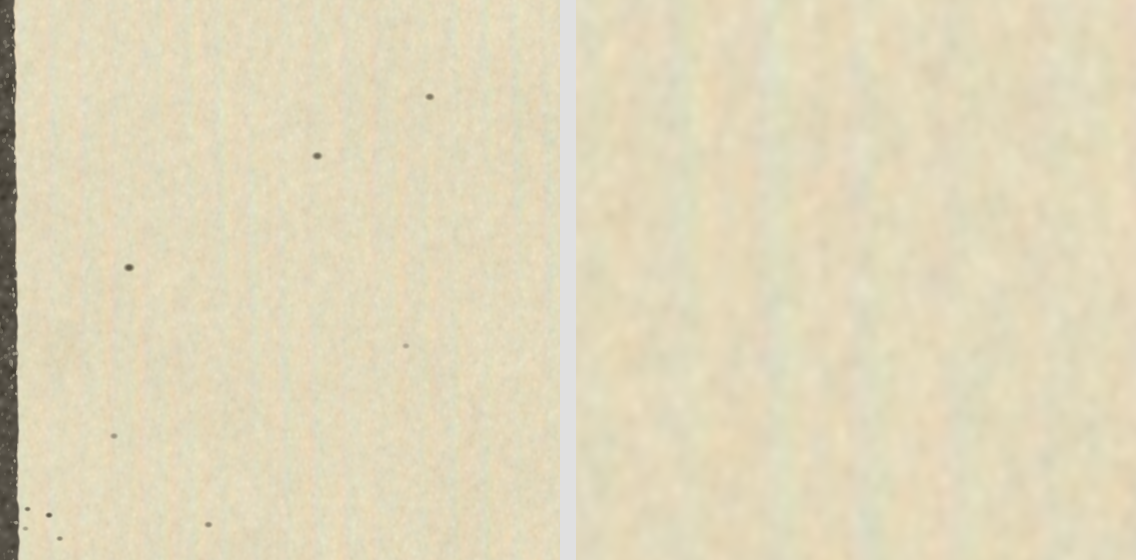
Left, the full canvas; right, a detail of the centre.
Give the GLSL for this texture, as a Shadertoy shader.

```glsl
const float TAU = 6.2831853;
const vec3 PAPER = vec3(0.888, 0.852, 0.738);
const vec3 INK = vec3(0.325, 0.305, 0.265);
const vec3 FLECK = vec3(0.72, 0.70, 0.63);
const vec3 SPECK = vec3(0.36, 0.33, 0.26);

vec3 hash3(vec2 p) {
    vec3 q = fract(p.xyx * vec3(0.1031, 0.1030, 0.0973));
    q += dot(q, q.yxz + 33.33);
    return fract((q.xxy + q.yzz) * q.zyx);
}

// Cellular noise: soft blobs of random sign, one per cell
float blobs(vec2 p) {
    vec2 cell = floor(p);
    float sum = 0.0;
    for (int j = -1; j <= 1; j++) {
        for (int i = -1; i <= 1; i++) {
            vec2 id = cell + vec2(i, j);
            vec3 h = hash3(id + 100.0);
            vec2 d = p - id - h.xy;
            sum += (2.0 * h.z - 1.0) * exp(-4.0 * dot(d, d));
        }
    }
    return sum;
}

// Faint vertical bands whose channels are out of step
vec3 bands(vec2 uv, float count) {
    float drift = 0.35 * sin(uv.y * 5.0 + uv.x * 9.0) + 0.5 * uv.y;
    float phase = TAU * count * uv.x + drift;
    vec3 broad = sin(phase + vec3(0.0, 2.5, 3.6));
    vec3 fine = sin(phase * 2.13 + 1.3 + vec3(0.0, 2.2, 4.0));
    float fade = 0.75 + 0.35 * sin(uv.x * 23.0 + uv.y * 7.0);
    return fade * (broad * vec3(0.012, 0.007, 0.012)
                 + fine * vec3(0.006, 0.004, 0.007));
}

// Paper fibre: brightness grain and weaker colour grain
vec3 grain(vec2 uv) {
    float light = 0.020 * blobs(uv * vec2(150.0, 125.0))
                + 0.014 * blobs(uv * vec2(75.0, 55.0) + 31.0)
                + 0.008 * blobs(uv * 9.0 + 57.0);
    float warm = blobs(uv * vec2(85.0, 48.0) + 211.0);
    float blue = blobs(uv * vec2(65.0, 42.0) + 307.0);
    return light + warm * vec3(0.011, -0.006, -0.006)
                 + blue * vec3(-0.006, 0.0, 0.015);
}

// Dust coverage in a box, one speck per horizontal slice, fading by rank
float specks(vec2 uv, vec2 corner, vec2 size, int count, float radius, float seed) {
    float cover = 0.0;
    for (int i = 0; i < count; i++) {
        float rank = float(i) / float(count);
        vec3 h = hash3(vec2(float(i) * 7.0 + seed, seed * 3.0));
        float slice = fract(rank + 0.5 + 0.6 * h.y / float(count));
        vec2 d = uv - corner - size * vec2(h.x, slice);
        float r = radius * mix(1.0, 0.65, rank) * (0.9 + 0.2 * h.z);
        float dist = length(d * vec2(0.9, 1.15));
        cover = max(cover, mix(0.95, 0.25, rank) * (1.0 - smoothstep(0.2 * r, r, dist)));
    }
    return cover;
}

// Dark margin with worn pale flecks towards its edge
vec3 margin(vec2 uv, float edge) {
    float mottling = blobs(uv * 85.0 + 400.0);
    float wear = smoothstep(0.35, 0.9, blobs(uv * vec2(150.0, 110.0) + 503.0));
    float nearEdge = smoothstep(-0.020, 0.0, uv.x - edge);
    return mix(INK + 0.06 * mottling, FLECK, wear * mix(0.25, 0.8, nearEdge));
}

void mainImage(out vec4 fragColor, in vec2 fragCoord) {
    vec2 uv = fragCoord / iResolution.xy;

    // Paper
    vec3 color = PAPER + bands(uv, 17.0) + grain(uv);

    // Scattered dust and a small cluster near the lower corner
    float dust = specks(uv, vec2(0.12, 0.04), vec2(0.75, 0.92), 6, 0.0105, 5.0);
    dust = max(dust, specks(uv, vec2(0.045, 0.03), vec2(0.065, 0.08), 4, 0.008, 17.0));
    color = mix(color, SPECK, dust);

    // Slightly slanted, rough margin on the left
    float edge = mix(0.033, 0.026, uv.y)
               + 0.0022 * blobs(vec2(uv.y * 70.0, 9.5))
               + 0.0010 * sin(uv.y * 31.0);
    float paperSide = smoothstep(-0.0025, 0.0030, uv.x - edge);
    color = mix(margin(uv, edge), color, paperSide);

    fragColor = vec4(clamp(color, 0.0, 1.0), 1.0);
}
```
